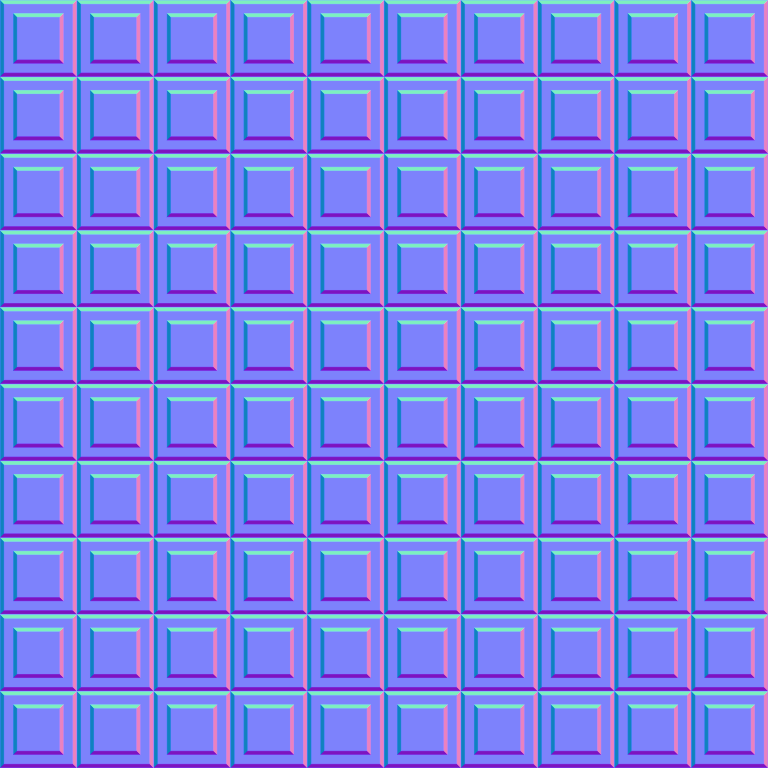
Reproduce this texture map procedurally as a Shadertoy shader.

```glsl
// Soft-sided bevel strip centred at a given inset from the cell edge
float bevel(float inset, float centre, float pixel) {
    float soft = max(0.012, 0.6 * pixel);
    return 1.0 - smoothstep(0.022 - soft, 0.022 + soft, abs(inset - centre));
}

void mainImage(out vec4 fragColor, in vec2 fragCoord) {
    // Ten square cells each way, centred on zero
    vec2 cell = fract(10.0 * fragCoord / iResolution.xy) - 0.5;
    float pixel = 10.0 / min(iResolution.x, iResolution.y);

    // Outer rim and raised inner panel
    vec2 reach = abs(cell);
    float inset = 0.5 - max(reach.x, reach.y);
    float slope = 1.7 * (bevel(inset, 0.028, pixel) + bevel(inset, 0.198, pixel));

    // Slopes face outward and meet in softened mitres
    float mitre = max(0.012, 0.6 * pixel);
    float sideways = smoothstep(-mitre, mitre, reach.x - reach.y);
    vec2 facing = sign(cell) * vec2(sideways, 1.0 - sideways);

    // Encode the surface normal as colour
    vec3 normal = normalize(vec3(slope * facing, 1.0));
    vec3 colour = 0.5 + 0.5 * normal + vec3(-0.01, 0.01, -0.01);
    fragColor = vec4(clamp(colour, 0.0, 1.0), 1.0);
}
```
